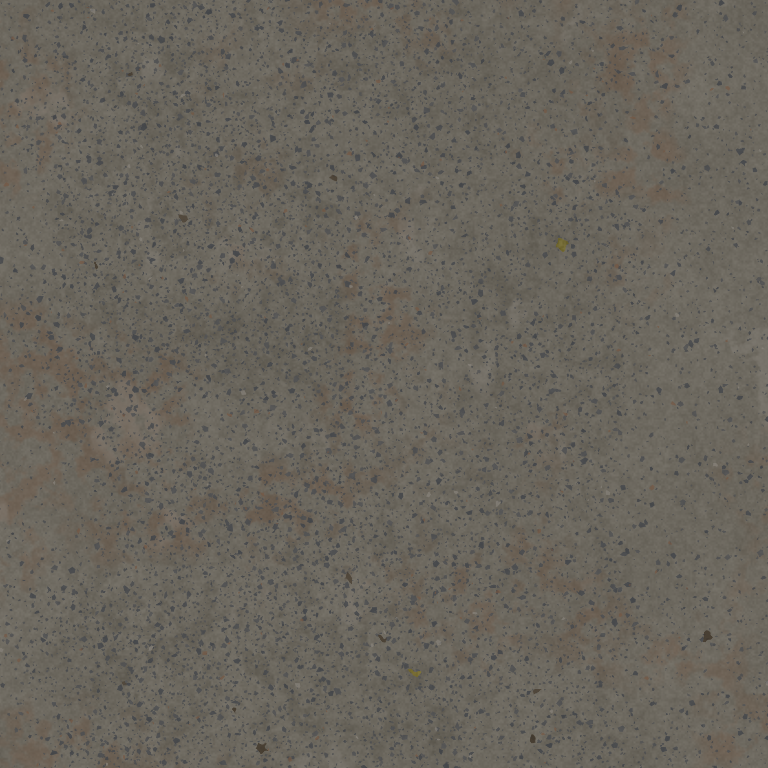
Reproduce this texture procedurally as a WebGL 1 fragment shader.

```glsl
precision highp float;
// Worn grey-brown concrete floor with exposed dark stone chips, rust stains and stray debris.
uniform vec2 u_resolution;

const vec3 CEMENT = vec3(0.426, 0.409, 0.372);
const vec3 CHIP_DARK = vec3(0.265, 0.275, 0.290);
const vec3 CHIP_LIGHT = vec3(0.335, 0.335, 0.335);
const vec3 RUST = vec3(0.46, 0.34, 0.26);
const vec3 SOIL = vec3(0.24, 0.20, 0.15);
const vec3 PALE = vec3(0.54, 0.52, 0.49);
const vec3 LEAF_GREEN = vec3(0.30, 0.31, 0.15);
const vec3 LEAF_YELLOW = vec3(0.54, 0.47, 0.18);
const float CHIP_CELLS = 82.0;      // large chips across the canvas
const float CRUMB_CELLS = 155.0;    // small chips across the canvas
const float CHIP_AMOUNT = 0.76;
const float CRUMB_AMOUNT = 0.60;
const float GRAIN_CELLS = 420.0;
const float GRAIN_STRENGTH = 0.034;
const float PATCH_STRENGTH = 0.045;

float hash1(vec2 p) {
  vec3 q = fract(p.xyx * 0.1031);
  q += dot(q, q.yzx + 33.33);
  return fract((q.x + q.y) * q.z);
}

vec2 hash2(vec2 p) {
  return vec2(hash1(p), hash1(p + vec2(71.7, 19.3)));
}

float noise(vec2 p) {
  vec2 i = floor(p), f = fract(p);
  f = f * f * (3.0 - 2.0 * f);
  return mix(mix(hash1(i), hash1(i + vec2(1, 0)), f.x),
             mix(hash1(i + vec2(0, 1)), hash1(i + vec2(1, 1)), f.x), f.y);
}

float fbm(vec2 p) {
  float sum = 0.0, gain = 0.533;
  for (int i = 0; i < 4; i++) {
    sum += gain * noise(p);
    p = mat2(1.6, 1.2, -1.2, 1.6) * p + 7.3;
    gain *= 0.5;
  }
  return sum;
}

// How far the surface is worn down to the stone: strong mid-left, weak at the sides.
float exposure(vec2 p) {
  float x = p.x + 0.10 * (noise(p * 6.0 + 3.0) - 0.5);
  float band = smoothstep(0.02, 0.15, x) * (1.0 - 0.75 * smoothstep(0.80, 0.88, x));
  float fade = 1.0 - 0.25 * smoothstep(0.45, 0.75, x);
  return mix(0.28, 1.0, band) * fade * (0.65 + 0.7 * noise(p * 11.0));
}

// Scattered angular flakes; radii are in cells. Returns coverage and a random tone.
vec2 flakes(vec2 p, float cells, float amount, float worn, vec2 radii, float stretch, float seed) {
  vec2 g = p * cells, home = floor(g), result = vec2(0.0);
  float soft = 0.65 * cells / min(u_resolution.x, u_resolution.y);
  for (int j = -1; j <= 1; j++)
    for (int i = -1; i <= 1; i++) {
      vec2 cell = home + vec2(float(i), float(j)), id = cell + seed;
      vec2 center = cell + hash2(id + 5.1);
      float keep = amount * mix(1.0, exposure(center / cells), worn);
      if (hash1(id + 43.7) > keep) continue;
      float size = hash1(id + 91.3);
      float radius = mix(radii.x, radii.y, size * size);
      float turn = 6.2832 * hash1(id + 27.9);
      vec2 q = g - center;
      q = mat2(cos(turn), sin(turn), -sin(turn), cos(turn)) * q;
      q.y *= mix(1.0, stretch, hash1(id + 63.1));
      float d = -1.0;
      for (int k = 0; k < 5; k++) {
        float side = float(k), cut = hash1(id + side * 13.7);
        float a = 1.2566 * (side + 0.6 * cut);
        d = max(d, dot(q, vec2(cos(a), sin(a))) - radius * (0.65 + 0.5 * cut));
      }
      float cover = 1.0 - smoothstep(-soft, soft, d);
      if (cover > result.x) result = vec2(cover, hash1(id + 17.7));
    }
  return result;
}

void main() {
  vec2 p = gl_FragCoord.xy / min(u_resolution.x, u_resolution.y);

  // Cement: broad patches, faint vertical wear and fine grain
  float blotch = fbm(p * 9.0) - 0.5;
  float streak = noise(p * vec2(60.0, 9.0)) - 0.5;
  float grain = noise(p * GRAIN_CELLS) + noise(p * GRAIN_CELLS * 0.43 + 9.0) - 1.0;
  float mottle = fbm(p * 55.0 + 21.0);
  vec3 color = CEMENT + PATCH_STRENGTH * blotch + 0.012 * streak + GRAIN_STRENGTH * grain;
  color -= 0.030 * exposure(p) * smoothstep(0.48, 0.72, mottle);

  // Rust washes and pale scuffs
  float wash = smoothstep(0.52, 0.74, fbm(p * 6.0 + 40.0)) * smoothstep(0.40, 0.68, mottle);
  color = mix(color, RUST, 0.32 * wash);
  float scuff = smoothstep(0.68, 0.78, fbm(p * vec2(15.0, 9.0) + 80.0));
  color = mix(color, PALE, 0.40 * scuff * smoothstep(0.40, 0.60, mottle));

  // Stone chips, small then large
  vec2 crumb = flakes(p, CRUMB_CELLS, CRUMB_AMOUNT, 1.0, vec2(0.12, 0.34), 1.8, 11.0);
  color = mix(color, mix(CHIP_DARK, CHIP_LIGHT, crumb.y), 0.80 * crumb.x);
  vec2 chip = flakes(p, CHIP_CELLS, CHIP_AMOUNT, 1.0, vec2(0.11, 0.36), 1.7, 137.0);
  color = mix(color, mix(CHIP_DARK, CHIP_LIGHT, chip.y) + 0.5 * GRAIN_STRENGTH * grain, 0.93 * chip.x);

  // Coloured specks, soil spots and leaves
  vec2 speck = flakes(p, 60.0, 0.07, 0.0, vec2(0.08, 0.22), 2.0, 251.0);
  color = mix(color, mix(RUST, PALE, step(0.65, speck.y)), 0.65 * speck.x);
  vec2 ragged = p + 0.007 * (vec2(noise(p * 150.0), noise(p * 150.0 + 31.0)) - 0.5);
  vec2 soil = flakes(ragged, 13.0, 0.11, 0.0, vec2(0.05, 0.10), 1.6, 307.0);
  color = mix(color, SOIL + 0.08 * soil.y, 0.80 * soil.x);
  vec2 leaf = flakes(ragged, 8.0, 0.07, 0.0, vec2(0.06, 0.10), 2.8, 419.0);
  color = mix(color, mix(LEAF_GREEN, LEAF_YELLOW, leaf.y) + 2.0 * GRAIN_STRENGTH * grain, 0.85 * leaf.x);

  gl_FragColor = vec4(color, 1.0);
}
```
